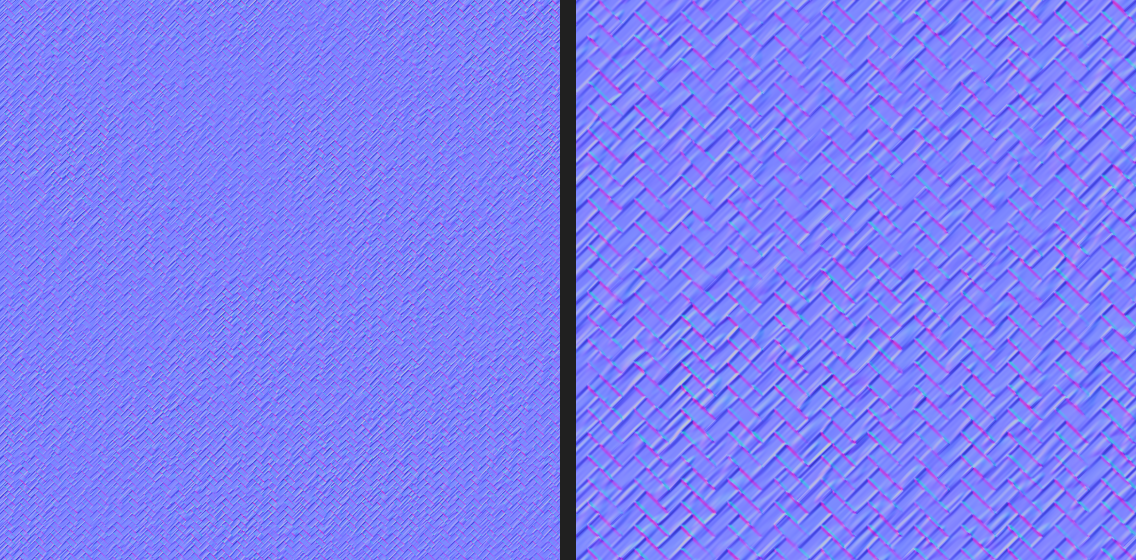
Left: the whole. Right: its middle third, enlarged.
A WebGL 2 fragment shader for this texture map:

```glsl
#version 300 es
precision highp float;
// Tangent-space normal map of a fine diagonal herringbone weave.
// Two-by-one slats are found on a rotated grid, given a bevelled, tilted
// and grained height, and the slope of that height is coded as colour.
#define REPEATS_ACROSS 36.0
#define REPEATS_DOWN 72.0
#define BEVEL_WIDTH 0.15
#define SLAT_HEIGHT 0.085
#define SLAT_TILT 0.035
#define TILT_VARIATION 0.075
#define GRAIN_DEPTH 0.085
#define GRAIN_STRETCH vec2(0.55, 3.2)
#define WEAR_SCALE 7.0
#define SLOPE_STEP 0.08

uniform vec2 u_resolution;
out vec4 fragColor;

float hash(vec2 p) {
  vec3 q = fract(vec3(p.xyx) * 0.1031);
  q += dot(q, q.yzx + 33.33);
  return fract((q.x + q.y) * q.z);
}

float valueNoise(vec2 p) {
  vec2 cell = floor(p), f = fract(p);
  f = f * f * (3.0 - 2.0 * f);
  float low = mix(hash(cell), hash(cell + vec2(1, 0)), f.x);
  float high = mix(hash(cell + vec2(0, 1)), hash(cell + vec2(1, 1)), f.x);
  return mix(low, high, f.y);
}

// Height of the weave; one unit is the width of a slat
float weaveHeight(vec2 p) {
  // Four steps along a row: two cells of a lying slat, two of standing ones
  vec2 cell = floor(p);
  float phase = mod(cell.x - cell.y, 4.0);
  bool lying = phase < 1.5;
  vec2 origin = lying ? cell - vec2(phase, 0.0) : cell - vec2(0.0, 3.0 - phase);
  vec2 halfSize = lying ? vec2(1.0, 0.5) : vec2(0.5, 1.0);
  vec2 local = p - origin - halfSize;

  // Bevelled face with its own level and lean
  vec2 edge = halfSize - abs(local);
  float bevel = smoothstep(0.0, BEVEL_WIDTH, min(edge.x, edge.y));
  float level = SLAT_HEIGHT * mix(0.35, 1.3, hash(origin + 17.0));
  vec2 variation = vec2(hash(origin + 211.0), hash(origin + 397.0)) - 0.5;
  vec2 lean = SLAT_TILT + TILT_VARIATION * variation;
  float face = bevel * (level + dot(lean, local));

  // Long scratches run along one diagonal, broken at the slats
  vec2 grainPoint = p * GRAIN_STRETCH;
  float shift = 3.0 * hash(origin + 71.0);
  float grain = valueNoise(grainPoint + vec2(shift, 0.4 * shift));
  float fibre = valueNoise(grainPoint * vec2(1.3, 2.1) + 53.0);
  float scratches = smoothstep(0.5, 0.95, grain) + 0.25 * fibre;
  return face - GRAIN_DEPTH * scratches;
}

vec3 normalColour(vec2 uv) {
  // Rotate the canvas so that slats follow the grid axes
  float across = 2.0 * REPEATS_ACROSS * uv.x;
  float down = REPEATS_DOWN * uv.y;
  vec2 p = vec2(down + across, down - across);

  // Central differences give the slope along both diagonals
  vec2 e = vec2(SLOPE_STEP, 0.0);
  vec2 slope = vec2(weaveHeight(p + e.xy) - weaveHeight(p - e.xy),
                    weaveHeight(p + e.yx) - weaveHeight(p - e.yx));
  slope /= 2.0 * SLOPE_STEP;

  // Broad patches of worn and of crisp relief
  slope *= mix(0.75, 1.35, valueNoise(uv * WEAR_SCALE + 5.0));

  // Back to canvas axes, with green pointing down
  vec2 tilt = vec2(slope.y - slope.x, slope.x + slope.y) * 0.7071;
  vec3 normal = normalize(vec3(tilt, 1.0));
  return 0.5 + 0.5 * normal;
}

void main() {
  // Average four samples inside each pixel
  vec3 colour = vec3(0.0);
  for (int i = 0; i < 4; i++) {
    vec2 offset = vec2(i & 1, i >> 1) * 0.5 - 0.25;
    colour += normalColour((gl_FragCoord.xy + offset) / u_resolution);
  }
  fragColor = vec4(colour * 0.25, 1.0);
}
```
